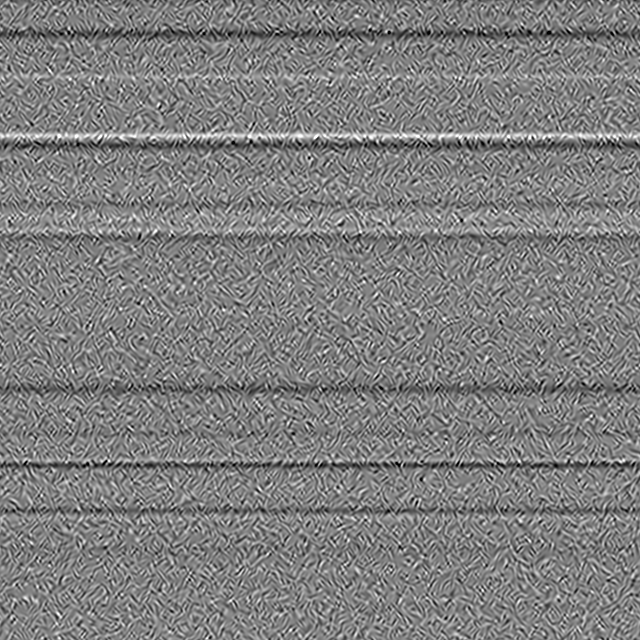
Give the GLSL for this texture, as a Shadertoy shader.

```glsl
// Grey band-passed grain crossed by soft dark and bright horizontal scan lines.

float hash(vec2 p) {
    return fract(sin(dot(p, vec2(12.9898, 78.233))) * 43758.5453);
}

// Sum of short wave packets scattered over a wrapping grid of cells
float grain(vec2 uv, float cells) {
    vec2 p = uv * cells;
    vec2 base = floor(p);
    float sum = 0.0;
    for (int j = -1; j <= 1; j++)
    for (int i = -1; i <= 1; i++)
    for (int k = 0; k < 3; k++) {
        vec2 cell = base + vec2(i, j);
        vec2 id = mod(cell, cells) + 71.0 * float(k);
        vec2 d = p - cell - vec2(hash(id), hash(id + 17.3));

        // Independent across and up frequencies give a broken, steep crosshatch
        float side = hash(id + 31.7) < 0.5 ? -1.0 : 1.0;
        float across = mix(0.5, 2.1, hash(id + 43.1));
        float up = side * mix(0.5, 1.7, hash(id + 59.9));
        float phase = 6.2832 * (dot(d, vec2(across, up)) + hash(id + 67.7));
        sum += exp(-6.0 * dot(d, d)) * cos(phase);
    }
    return sum;
}

// Faint brightness change from row to row
float rowNoise(float y, float rows) {
    float row = floor(y * rows);
    float blend = smoothstep(0.0, 1.0, y * rows - row);
    return mix(hash(vec2(mod(row, rows), 5.0)), hash(vec2(mod(row + 1.0, rows), 5.0)), blend) - 0.5;
}

// Each scan line: height, half width, strength
const vec3 scanLines[15] = vec3[15](
    vec3(0.947, 0.006, -0.22),
    vec3(0.880, 0.004, 0.12),
    vec3(0.788, 0.0042, 0.34),
    vec3(0.773, 0.006, -0.21),
    vec3(0.681, 0.005, -0.09),
    vec3(0.662, 0.009, 0.05),
    vec3(0.641, 0.004, 0.11),
    vec3(0.629, 0.005, -0.14),
    vec3(0.392, 0.006, -0.15),
    vec3(0.322, 0.005, -0.09),
    vec3(0.281, 0.0035, 0.16),
    vec3(0.273, 0.0045, -0.24),
    vec3(0.202, 0.0045, -0.15),
    vec3(0.191, 0.005, 0.09),
    vec3(0.143, 0.005, -0.09));

void mainImage(out vec4 fragColor, in vec2 fragCoord) {
    vec2 uv = fragCoord / iResolution.xy;
    float noise = grain(uv, 64.0);
    float grey = 0.506 + 0.187 * noise + 0.06 * rowNoise(uv.y, 128.0);

    // Lines wobble slightly with the grain
    float y = uv.y + 0.001 * noise;
    for (int i = 0; i < 15; i++) {
        float d = (y - scanLines[i].x) / scanLines[i].y;
        grey += scanLines[i].z * exp(-d * d);
    }

    // Darker top rim
    grey -= 0.1 * smoothstep(0.994, 1.0, uv.y);
    fragColor = vec4(vec3(clamp(grey, 0.0, 1.0)), 1.0);
}
```
